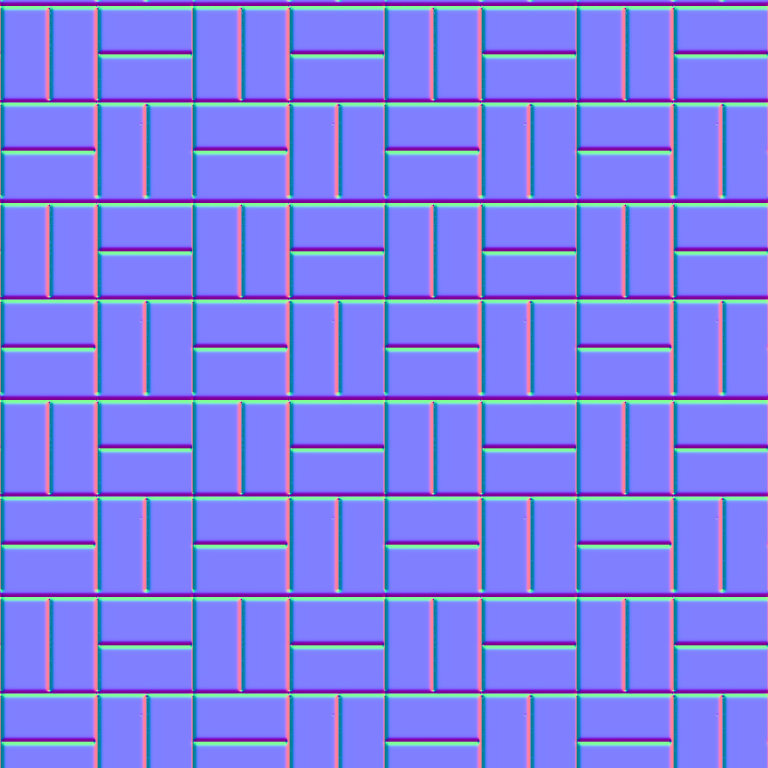
A Shadertoy shader for this texture map:

```glsl
// Tangent-space normal map of basket-weave paving: paired bricks with bevelled, gritty joints.
#define CANVAS 768.0              // layout units across the canvas
#define TILE vec2(192.0, 197.0)   // one repeat: 2 x 2 blocks
#define BLOCK vec2(97.0, 96.5)    // step from block to block
#define FIRST_SEAM vec2(0.7, 6.0) // offset of the first seams from the top left
#define JOINT_WIDTH 2.35
#define THIN_WIDTH 0.75
#define STEEPNESS 8.0
#define SOFT_EDGE 0.4
#define GRIT 0.95
#define GRIT_SCALE 0.55
#define NICK vec2(140.5, 118.0)
#define AA 3

vec2 randomGradient(vec2 cell) {
    float h = fract(sin(dot(cell, vec2(127.1, 311.7))) * 43758.5);
    return vec2(cos(6.2832 * h), sin(6.2832 * h));
}

float gradientNoise(vec2 p) {
    vec2 i = floor(p), f = p - i;
    vec2 u = f * f * f * (f * (f * 6.0 - 15.0) + 10.0);
    vec2 e = vec2(0.0, 1.0);
    float a = dot(randomGradient(i), f);
    float b = dot(randomGradient(i + e.yx), f - e.yx);
    float c = dot(randomGradient(i + e.xy), f - e.xy);
    float d = dot(randomGradient(i + e.yy), f - e.yy);
    return mix(mix(a, b, u.x), mix(c, d, u.x), u.y);
}

// Shortest offset on the repeating tile
vec2 wrapTile(vec2 v) {
    return v - TILE * floor(v / TILE + 0.5);
}

// Tilt towards a rounded groove; halfSize is nonzero along its axis only
vec2 grooveTilt(vec2 p, vec2 center, vec2 halfSize, float leftWidth, float grit) {
    vec2 v = wrapTile(p - center);
    v -= clamp(v, -halfSize, halfSize);
    float d = length(v);
    float width = v.x < 0.0 ? leftWidth : JOINT_WIDTH;
    float r = d / width;
    float wall = STEEPNESS * exp(-r * r) + SOFT_EDGE * exp(-r * r * 0.3);
    float across = halfSize.x > 0.0 ? v.y - 0.5 : v.x - 1.3;
    wall *= 1.0 - grit * exp(-across * across);
    return vec2(-v.x, v.y) / max(d, 0.001) * wall;
}

vec3 pavingNormal(vec2 p) {
    vec2 q = mod(p - FIRST_SEAM, TILE);
    float grit = GRIT * smoothstep(0.08, 0.35, gradientNoise(q * GRIT_SCALE));
    vec2 tilt = vec2(0.0);
    for (int j = 0; j < 2; j++)
    for (int i = 0; i < 2; i++) {
        vec2 corner = BLOCK * vec2(i, j);
        float leftWidth = i == 0 ? THIN_WIDTH : JOINT_WIDTH;
        // Top and left seams
        tilt += grooveTilt(q, corner + vec2(48.0, 0.0), vec2(47.0, 0.0), JOINT_WIDTH, grit * 0.7);
        tilt += grooveTilt(q, corner + vec2(0.0, 48.0), vec2(0.0, 44.5), leftWidth, i == 0 ? 0.0 : grit);
        // Joint between the two bricks, turned in alternate blocks
        bool upright = i == j;
        vec2 middle = upright ? vec2(48.8, 48.0) : vec2(47.5, 48.3);
        vec2 halfSize = upright ? vec2(0.0, 44.5) : vec2(45.0, 0.0);
        tilt += grooveTilt(q, corner + middle, halfSize, JOINT_WIDTH, upright ? grit : grit * 0.7);
    }
    // Small chip beside one joint
    vec2 chip = wrapTile(q - NICK);
    tilt += vec2(-chip.x, chip.y) * exp(-dot(chip, chip));
    return normalize(vec3(tilt, 1.0));
}

void mainImage(out vec4 fragColor, in vec2 fragCoord) {
    vec3 color = vec3(0.0);
    for (int y = 0; y < AA; y++)
    for (int x = 0; x < AA; x++) {
        vec2 jitter = (vec2(x, y) + 0.5) / float(AA) - 0.5;
        vec2 uv = (fragCoord + jitter) / iResolution.xy;
        color += 0.5 + 0.5 * pavingNormal(vec2(uv.x, 1.0 - uv.y) * CANVAS);
    }
    fragColor = vec4(color / float(AA * AA), 1.0);
}
```
